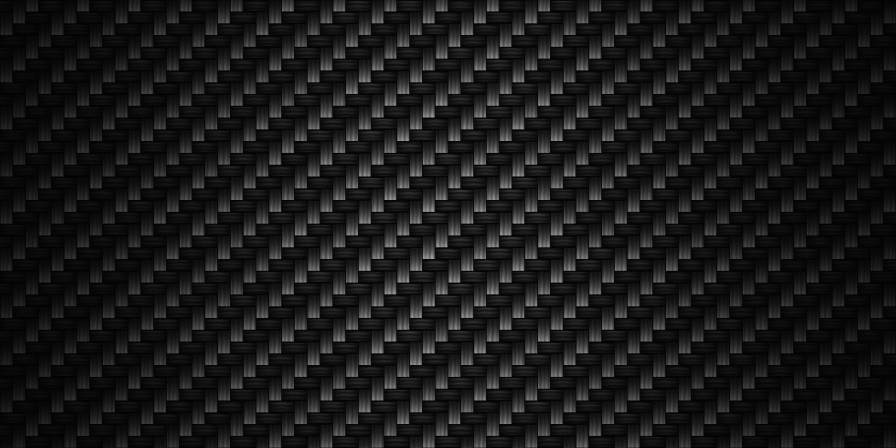
Write a WebGL 2 fragment shader that draws this texture.

```glsl
#version 300 es
precision highp float;

uniform vec2 u_resolution;
out vec4 outColor;

const vec2 CELLS = vec2(70.0, 38.0);    // weave cells across and down
const float FLOAT_CELLS = 2.0;          // cells each tow passes over
const float STRANDS = 3.0;              // fibres in one tow
const float SEAM = 0.09;                // dark gap beside a tow, in cells
const float WARP_DARK = 0.075;
const float WARP_BRIGHT = 0.54;
const float WARP_CURVE = 1.7;           // how fast the upright tows darken
const float WEFT_DARK = 0.035;
const float WEFT_BRIGHT = 0.155;
const vec2 LIGHT_FALLOFF = vec2(2.4, 0.3);
const float AMBIENT = 0.17;
const float TAU = 6.2831853;

float hash(vec2 p) {
    p = fract(p * vec2(0.1031, 0.1137));
    p += dot(p, p.yx + 33.33);
    return fract((p.x + p.y) * p.x * 91.7);
}

// Fine fibres running along a tow, faded where they are too thin to resolve
float fibres(float across, float along, float seed, float pixel) {
    float wave = sin(TAU * (across * STRANDS + seed) + 0.4 * sin(along * 5.0));
    wave += 0.5 * sin(TAU * (across * STRANDS * 0.6 + seed * 3.0));
    return wave * (1.0 - smoothstep(0.4, 0.8, STRANDS * pixel));
}

// Soft-edged coverage of a tow from 0 to size
float coverage(float x, float size, float gap, float pixel) {
    float edge = min(x, size - x);
    return smoothstep(gap - pixel, gap + pixel, edge);
}

// Upright tow: bright at its foot, sinking into shade at its top
float warp(float across, float along, float seed, float pixel) {
    float t = along / FLOAT_CELLS;
    float tone = mix(WARP_DARK, WARP_BRIGHT, pow(1.0 - t, WARP_CURVE));
    tone *= 0.9 + 0.2 * seed + 0.15 * fibres(across, along, seed, pixel);
    return tone * mix(0.25, 1.0, coverage(across, 1.0, SEAM * 0.5, pixel * 0.5));
}

// Level tow: dark and rounded, with a faint sheen along the middle
float weft(float across, float along, float seed, float pixel) {
    float crown = sin(0.5 * TAU * along / FLOAT_CELLS);
    float tone = mix(WEFT_DARK, WEFT_BRIGHT, crown * (0.45 + 0.55 * across));
    tone *= 0.9 + 0.2 * seed + 0.3 * fibres(across, along, seed, pixel);
    return tone * mix(0.15, 1.0, coverage(across, 1.0, SEAM, pixel * 0.5));
}

void main() {
    vec2 uv = gl_FragCoord.xy / u_resolution;
    vec2 grid = uv * CELLS;
    vec2 cell = floor(grid);
    vec2 f = fract(grid);
    vec2 pixel = CELLS / u_resolution;

    // Two-over, two-under twill climbing to the right
    float phase = mod(cell.x - cell.y, 2.0 * FLOAT_CELLS);
    float tone;
    if (phase < FLOAT_CELLS) {
        float lift = FLOAT_CELLS - 1.0 - phase;
        float along = lift + f.y;
        float seed = hash(cell - vec2(0.0, lift) + 7.0);
        tone = warp(f.x, along, seed, pixel.x);
        tone *= mix(0.3, 1.0, coverage(along, FLOAT_CELLS, SEAM * 0.5, pixel.y * 0.5));
    } else {
        float shift = phase - FLOAT_CELLS;
        float seed = hash(cell - vec2(shift, 0.0) + 41.0);
        tone = weft(f.y, shift + f.x, seed, pixel.y);
    }

    // Broad light down the middle, falling away to the sides
    vec2 p = uv * 2.0 - 1.0;
    float light = mix(AMBIENT, 1.0, exp(-dot(LIGHT_FALLOFF, p * p)));
    outColor = vec4(vec3(tone * light + 0.008), 1.0);
}
```
